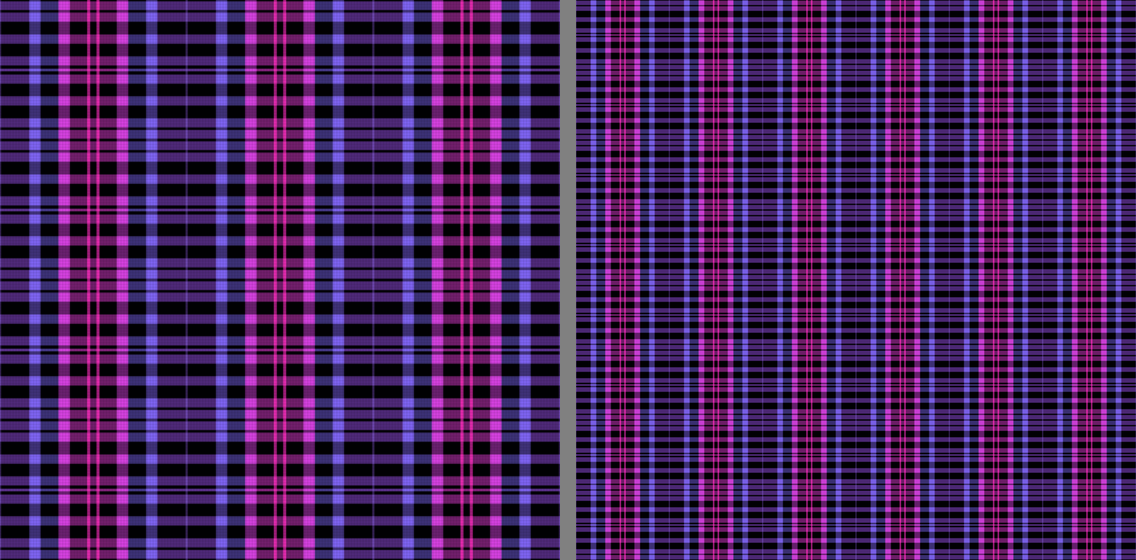
Left, the tile; right, the same tile 2 across and 2 down.
Write a three.js fragment shader that draws this pattern.

```glsl
// Dark plaid: violet, magenta and pink stripes crossed by ribbed purple bands on black.
varying vec2 vUv;

const vec2 REPEATS = vec2(3.0, 4.0);   // whole setts across and up
const float THREADS = 768.0;           // stripe widths are counted in threads per canvas
const float SOFTNESS = 1.3;            // half width of a blurred stripe edge, in threads
const float RIBS = 192.0;              // woven ribs per canvas
const float RIB_DEPTH = 0.07;
const float UNDER_SHADE = 0.5;         // brightness of a stripe off the bands
const float PINK_UNDER_SHADE = 0.72;
const float HAIRLINE_GAIN = 1.2;

const vec3 BLACK   = vec3(0.005, 0.004, 0.012);
const vec3 MAGENTA = vec3(0.79, 0.24, 0.83);
const vec3 BLUE    = vec3(0.47, 0.37, 0.90);
const vec3 PINK    = vec3(0.88, 0.16, 0.67);
const vec3 LILAC   = vec3(0.40, 0.26, 0.64);
const vec3 PLUM    = vec3(0.42, 0.11, 0.39);
const vec3 INDIGO  = vec3(0.22, 0.18, 0.43);
const vec3 PURPLE  = vec3(0.29, 0.15, 0.44);

// Soft-edged stripe covering start to end.
float stripe(float d, float start, float end) {
  return smoothstep(start - SOFTNESS, start + SOFTNESS, d)
       * (1.0 - smoothstep(end - SOFTNESS, end + SOFTNESS, d));
}

// Distance in threads from the middle of each mirrored sett.
vec2 settDistance(vec2 uv) {
  return abs(fract(uv * REPEATS) - 0.5) * THREADS / REPEATS;
}

// Horizontal bands, with a hairline in the middle of the sett.
float weftBands(float d) {
  float bands = stripe(d, 6.2, 18.8) + stripe(d, 36.0, 48.7)
              + stripe(d, 66.2, 78.8) + stripe(d, 82.2, 94.2);
  return bands + HAIRLINE_GAIN * stripe(d, -1.8, 1.8);
}

// Band colour where no vertical stripe crosses it.
vec3 weftColour(float d) {
  vec3 colour = mix(PLUM, INDIGO, smoothstep(38.0, 42.0, d));
  return mix(colour, PURPLE, smoothstep(78.0, 82.0, d));
}

void main() {
  vec2 d = settDistance(vUv);
  float band = weftBands(d.y);
  float lit = mix(UNDER_SHADE, 1.0, min(band, 1.0));
  float pinkLit = mix(PINK_UNDER_SHADE, 1.0, min(band, 1.0));

  // Bands over the black ground
  vec3 colour = BLACK + weftColour(d.x) * band;

  // Vertical stripes, brighter where the bands cross
  colour = mix(colour, PINK * pinkLit, stripe(d.x, 4.4, 8.4));
  colour = mix(colour, MAGENTA * lit, stripe(d.x, 32.2, 47.8));
  colour = mix(colour, BLUE * lit, stripe(d.x, 72.4, 87.8));
  colour = mix(colour, LILAC * lit, stripe(d.x, 126.5, 131.0));

  // Faint woven ribs
  vec2 rib = cos(vUv * RIBS * 6.28318);
  colour *= 1.0 + RIB_DEPTH * 0.5 * (rib.x + rib.y);

  gl_FragColor = vec4(colour, 1.0);
}
```
